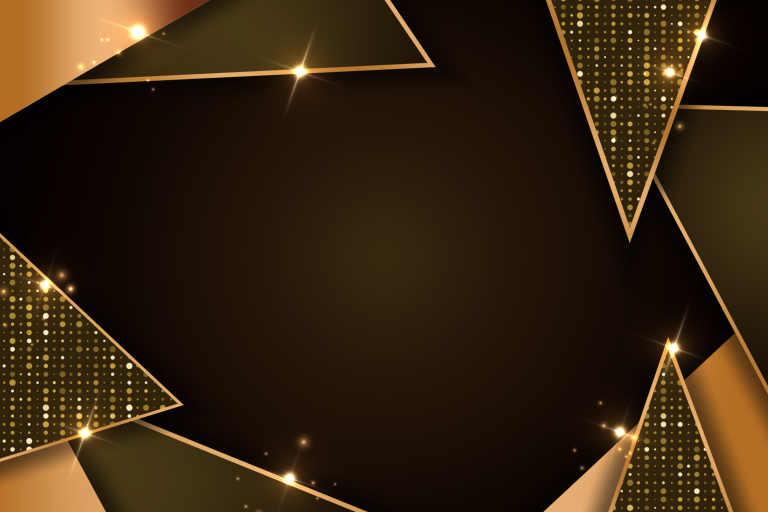
Give the GLSL for this background, as a WebGL 1 fragment shader.

```glsl
precision highp float;
// Dark backdrop framed by gold-edged panels, copper wedges, glitter triangles and glints.
uniform vec2 u_resolution;

// Canvas units: x runs 0..1.5, y runs 0..1
const vec2 CANVAS = vec2(1.5, 1.0);
const vec3 BACK_CENTRE = vec3(0.22, 0.17, 0.06);
const vec3 BACK_MID = vec3(0.15, 0.085, 0.035);
const vec3 BACK_EDGE = vec3(0.025, 0.002, 0.0);
const vec3 PANEL_LIGHT = vec3(0.27, 0.21, 0.08);
const vec3 PANEL_DARK = vec3(0.10, 0.06, 0.02);
const vec3 COPPER_DARK = vec3(0.42, 0.18, 0.08);
const vec3 COPPER = vec3(0.70, 0.43, 0.14);
const vec3 COPPER_LIGHT = vec3(0.90, 0.68, 0.45);
const vec3 RIM_DEEP = vec3(0.70, 0.46, 0.18);
const vec3 RIM_LIGHT = vec3(0.90, 0.68, 0.42);
const vec3 GLITTER_BASE = vec3(0.19, 0.135, 0.04);
const vec3 GLITTER_GOLD = vec3(0.78, 0.62, 0.22);
const vec3 GLITTER_PALE = vec3(0.97, 0.91, 0.74);
const vec3 GLOW = vec3(1.0, 0.62, 0.22);
const vec3 SPARK = vec3(1.0, 0.93, 0.76);
const vec2 STREAK_DIR = vec2(0.33, 0.944);
const float DOT_PITCH = 0.0163;
const float SHADOW_SIZE = 0.055;

float hash(vec2 p) {
  return fract(sin(dot(p, vec2(12.9898, 78.233))) * 43758.5453);
}

float cover(float d) {
  return smoothstep(-0.75, 0.75, d * u_resolution.y);
}

// Signed distance to a line, positive on the left of a -> b
float leftOf(vec2 p, vec2 a, vec2 b) {
  vec2 e = normalize(b - a);
  return dot(p - a, vec2(-e.y, e.x));
}

// Open wedge with its corner at c, positive inside
float wedge(vec2 p, vec2 a, vec2 c, vec2 b) {
  return min(leftOf(p, a, c), leftOf(p, c, b));
}

// Soft shadow, then a fill with a gold rim along its edge
void layer(inout vec3 col, vec2 p, float d, vec3 fill, float rimWidth) {
  col *= 1.0 - 0.5 * smoothstep(-SHADOW_SIZE, 0.0, d);
  vec3 rim = mix(RIM_DEEP, RIM_LIGHT, 0.5 + 0.5 * sin(p.x * 13.0 + p.y * 17.0));
  col = mix(col, mix(rim, fill, cover(d - rimWidth)), cover(d));
}

vec3 panelFill(vec2 p, vec2 centre, float radius) {
  return mix(PANEL_LIGHT, PANEL_DARK, smoothstep(0.0, radius, length(p - centre)));
}

// Columns of dots with varied size and tint
vec3 glitter(vec2 p) {
  vec2 cell = floor(p / DOT_PITCH);
  vec2 q = (fract(p / DOT_PITCH) - 0.5) * DOT_PITCH;
  float size = hash(cell);
  float column = mix(0.5, 1.0, mod(cell.x, 2.0));
  float radius = DOT_PITCH * column * mix(0.14, 0.38, size);
  float tint = hash(cell + 31.7);
  vec3 dotColor = mix(GLITTER_GOLD * mix(0.55, 1.1, tint), GLITTER_PALE, smoothstep(0.8, 0.95, tint));
  return mix(GLITTER_BASE, dotColor, cover(radius - length(q)));
}

// Bright core, warm halo and a slanted streak
vec3 glint(vec2 p, vec2 centre, float size, float streak) {
  vec2 q = p - centre;
  float r = length(q) / size;
  float along = dot(q, STREAK_DIR) / 0.055;
  float across = dot(q, vec2(STREAK_DIR.y, -STREAK_DIR.x));
  float ray = streak * exp(-along * along - abs(across) / 0.0022);
  float flare = 0.6 * exp(-abs(across) / (size * 1.1) - abs(along) * 30.0);
  return SPARK * (1.3 * exp(-r * r * 5.0) + 0.6 * ray + flare) + GLOW * 0.45 * exp(-r * 0.9);
}

// Small out-of-focus lights scattered round a point
vec3 bokeh(vec2 p, vec2 centre, float spread) {
  vec3 sum = vec3(0.0);
  for (int i = 0; i < 8; i++) {
    vec2 seed = centre * 7.0 + float(i) * vec2(1.7, 2.3);
    vec2 offset = vec2(hash(seed), hash(seed + 5.1)) - 0.5;
    float radius = mix(0.003, 0.012, pow(hash(seed + 9.4), 3.0));
    float r = length(p - centre - offset * spread) / radius;
    sum += mix(GLOW, SPARK, 0.35) * (0.35 * exp(-r * r) + 0.45 * exp(-r * r * 7.0));
  }
  return sum;
}

void main() {
  vec2 p = gl_FragCoord.xy / u_resolution * CANVAS;

  // Background glow
  float r = length(p - 0.5 * CANVAS);
  vec3 col = mix(BACK_CENTRE, BACK_MID, smoothstep(-0.08, 0.30, r));
  col = mix(col, BACK_EDGE, smoothstep(0.15, 0.74, r));

  // Top panel and copper corner
  layer(col, p, wedge(p, vec2(0.133, 0.834), vec2(0.851, 0.869), vec2(0.762, 1.0)), panelFill(p, vec2(0.46, 0.95), 0.48), 0.009);
  vec3 corner = mix(COPPER, COPPER_LIGHT, smoothstep(0.03, 0.19, p.x));
  corner = mix(corner, COPPER_DARK, smoothstep(0.20, 0.38, p.x));
  layer(col, p, wedge(p, vec2(-0.39, 1.0), vec2(-0.195, 0.648), vec2(0.41, 1.0)), corner, 0.0);

  // Right side
  vec3 rightCopper = mix(COPPER_LIGHT, COPPER, smoothstep(1.10, 1.45, p.x));
  layer(col, p, wedge(p, vec2(1.5, 0.229), vec2(1.436, 0.35), vec2(1.061, 0.0)), rightCopper, 0.0);
  layer(col, p, wedge(p, vec2(1.5, 0.791), vec2(1.197, 0.799), vec2(1.5, 0.229)), panelFill(p, vec2(1.52, 0.6), 0.38), 0.008);
  layer(col, p, wedge(p, vec2(1.066, 1.0), vec2(1.23, 0.525), vec2(1.4, 1.0)), glitter(p), 0.010);
  layer(col, p, wedge(p, vec2(1.432, 0.0), vec2(1.305, 0.342), vec2(1.188, 0.0)), glitter(p), 0.008);

  // Lower left
  layer(col, p, wedge(p, vec2(0.719, 0.0), vec2(0.0625, 0.266), vec2(0.12, 0.0)), panelFill(p, vec2(0.27, 0.06), 0.5), 0.009);
  vec3 leftCopper = mix(COPPER, COPPER_LIGHT, smoothstep(-0.05, 0.2, p.x) * 0.8);
  layer(col, p, wedge(p, vec2(0.207, 0.0), vec2(0.131, 0.141), vec2(0.0, 0.098)), leftCopper, 0.0);
  layer(col, p, wedge(p, vec2(0.0, 0.098), vec2(0.359, 0.209), vec2(0.0, 0.545)), glitter(p), 0.006);

  // Lights
  col += glint(p, vec2(0.586, 0.860), 0.024, 1.0) + glint(p, vec2(0.270, 0.937), 0.026, 0.0);
  col += glint(p, vec2(1.371, 0.931), 0.020, 0.4) + glint(p, vec2(1.308, 0.859), 0.020, 0.0);
  col += glint(p, vec2(0.088, 0.443), 0.020, 0.2) + glint(p, vec2(0.166, 0.154), 0.022, 0.9);
  col += glint(p, vec2(0.566, 0.066), 0.022, 0.2) + glint(p, vec2(1.211, 0.156), 0.022, 0.2);
  col += glint(p, vec2(1.316, 0.320), 0.022, 0.9);
  col += bokeh(p, vec2(0.24, 0.88), 0.17) + bokeh(p, vec2(1.27, 0.80), 0.16) + bokeh(p, vec2(0.06, 0.40), 0.16);
  col += bokeh(p, vec2(0.56, 0.09), 0.20) + bokeh(p, vec2(1.18, 0.15), 0.13);

  gl_FragColor = vec4(clamp(col, 0.0, 1.0), 1.0);
}
```
